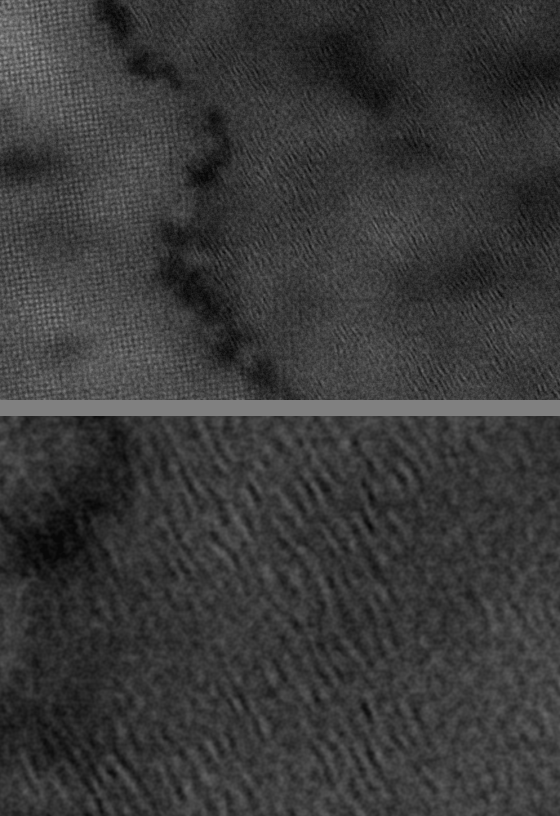
Top: the whole. Bottom: its middle third, enlarged.
This texture is drawn by a Shadertoy shader. Its source:

```glsl
vec2 randomGradient(vec2 cell) {
    float h = fract(sin(dot(cell, vec2(127.1, 311.7))) * 43758.5);
    return vec2(cos(6.2832 * h), sin(6.2832 * h));
}

float gradientNoise(vec2 p) {
    vec2 cell = floor(p), f = p - cell;
    vec2 u = f * f * f * (f * (f * 6.0 - 15.0) + 10.0);
    vec2 e = vec2(0.0, 1.0);
    float low = mix(dot(randomGradient(cell), f),
                    dot(randomGradient(cell + e.yx), f - e.yx), u.x);
    float high = mix(dot(randomGradient(cell + e), f - e),
                     dot(randomGradient(cell + 1.0), f - 1.0), u.x);
    return mix(low, high, u.y);
}

float fractalNoise(vec2 p) {
    float sum = 0.0, weight = 1.0;
    for (int i = 0; i < 4; i++) {
        sum += weight * gradientNoise(p);
        p = mat2(1.6, 1.2, -1.2, 1.6) * p + 7.3;
        weight *= 0.55;
    }
    return sum;
}

float blob(vec2 p, vec2 center, vec2 radius) {
    vec2 d = (p - center) / radius;
    return exp(-dot(d, d));
}

// Horizontal place of the winding grain boundary at height y
float boundaryX(float y) {
    float dip = (y - 0.86) / 0.10;
    return 0.70 - 0.43 * y - 0.14 * sin(6.1 * y) - 0.11 * exp(-dip * dip);
}

// Soft light and dark areas
float backgroundTone(vec2 p, float side) {
    vec2 q = p + 0.05 * vec2(fractalNoise(p * 6.0), fractalNoise(p * 6.0 + 31.0));
    float tone = mix(0.285, 0.218, smoothstep(-0.2, 0.12, side));
    tone += 0.13 * blob(q, vec2(0.0, 0.93), vec2(0.2, 0.25));
    tone += 0.055 * blob(q, vec2(0.22, 0.12), vec2(0.3, 0.2));
    tone += 0.04 * blob(q, vec2(0.42, 0.63), vec2(0.1, 0.08));
    tone += 0.055 * blob(q, vec2(0.97, 0.44), vec2(0.18, 0.12));
    tone += 0.035 * blob(q, vec2(1.0, 0.05), vec2(0.45, 0.2));
    tone -= 0.035 * smoothstep(0.6, 1.0, q.y) * smoothstep(0.3, 0.7, q.x);
    tone -= 0.18 * blob(q, vec2(0.06, 0.58), vec2(0.11, 0.07));
    tone -= 0.06 * blob(q, vec2(0.17, 0.42), vec2(0.14, 0.07));
    tone -= 0.10 * blob(q, vec2(0.18, 0.11), vec2(0.05, 0.05));
    tone -= 0.11 * blob(q, vec2(0.87, 0.87), vec2(0.11, 0.07));
    tone -= 0.10 * blob(q, vec2(0.94, 0.77), vec2(0.09, 0.06));
    tone -= 0.08 * blob(q, vec2(1.0, 0.61), vec2(0.13, 0.06));
    tone -= 0.09 * blob(q, vec2(1.34, 0.80), vec2(0.18, 0.10));
    tone -= 0.08 * blob(q, vec2(1.36, 0.49), vec2(0.12, 0.09));
    tone -= 0.08 * blob(q, vec2(1.17, 0.32), vec2(0.16, 0.07));
    return tone + 0.06 * fractalNoise(p * 5.0 + 12.0);
}

// Dark, ragged strip along the boundary
float boundaryShadow(vec2 p, float side) {
    float lower = smoothstep(0.55, 0.35, p.y) * smoothstep(0.0, 0.2, p.y);
    float d = (side - 0.05 * lower) / mix(0.055, 0.1, lower);
    float ragged = clamp(0.62 + 1.1 * fractalNoise(p * 10.0 + 4.0), 0.1, 1.0);
    return 0.17 * exp(-d * d) * ragged;
}

// Square array of bright dots in tilted rows
float dotLattice(vec2 p) {
    float bend = 2.0 * gradientNoise(p * 4.0 + 9.0) + 1.4 * gradientNoise(p * 22.0);
    float columns = cos(460.0 * dot(p, vec2(0.99, 0.13)) + bend);
    float rows = cos(460.0 * dot(p, vec2(-0.14, 0.99)) - bend);
    return 0.5 * (columns + rows) + 0.25 * columns * rows;
}

// Steep diagonal stripes broken into short pieces
float brokenFringes(vec2 p) {
    vec2 along = vec2(0.5, -0.86), across = vec2(0.86, 0.5);
    vec2 q = vec2(dot(p, across), dot(p, along));
    float bend = 4.0 * gradientNoise(p * 7.0) + 4.0 * gradientNoise(p * 24.0);
    float stripes = cos(465.0 * q.x + bend);
    float pieces = 0.6 + 1.8 * gradientNoise(q * vec2(60.0, 42.0));
    float patches = smoothstep(-0.25, 0.45, fractalNoise(p * 6.0 + 20.0));
    return stripes * pieces * (0.3 + 1.2 * patches);
}

void mainImage(out vec4 fragColor, in vec2 fragCoord) {
    vec2 p = fragCoord / iResolution.y;
    float side = p.x - boundaryX(p.y) + 0.06 * fractalNoise(p * 8.0 + 3.0);
    float tone = backgroundTone(p, side) - boundaryShadow(p, side);

    // Crystal patterns on the two sides of the boundary
    float rightGrain = smoothstep(-0.16, 0.1, side);
    float dotStrength = 0.27 * (0.85 + 1.2 * gradientNoise(p * 7.0 + 40.0));
    dotStrength += 0.10 * blob(p, vec2(0.0, 1.0), vec2(0.2, 0.2));
    float pattern = mix(dotStrength * dotLattice(p), 0.23 * brokenFringes(p), rightGrain);

    // Mottling and fine film grain
    float mottle = gradientNoise(p * vec2(95.0, 70.0) + 50.0);
    mottle += 0.8 * gradientNoise(mat2(0.86, 0.5, -0.5, 0.86) * p * 130.0);
    float grain = gradientNoise(p * 190.0) + 0.9 * gradientNoise(p * 310.0 + 80.0);
    tone += (pattern + 0.38 * mottle) * mix(max(tone, 0.0), 0.2, 0.4);
    tone += 0.055 * grain;
    fragColor = vec4(vec3(clamp(tone, 0.03, 0.8)), 1.0);
}
```
